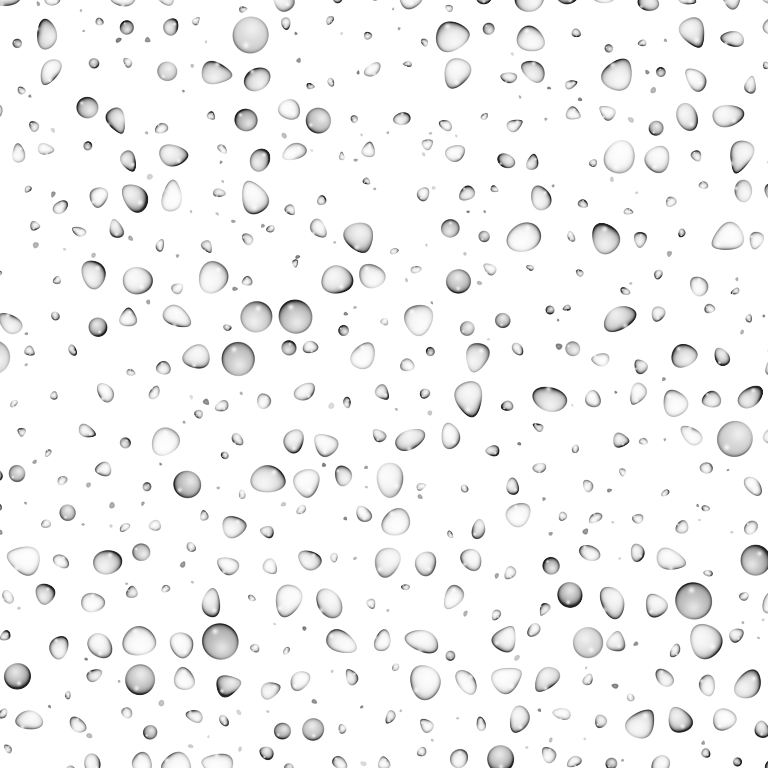
Write a Shadertoy shader that draws this texture.

```glsl
// Scattered water drops on white: jittered cells each hold one egg-shaped drop
// with a thin dark rim, a shaded crescent and a highlight. Fine specks fill the
// gaps. Every drop stays inside its own cell, so no neighbour search is needed.

vec4 hash4(vec2 cell, float seed) {
    vec4 h = fract(vec4(cell.xyx, seed) * vec4(0.1031, 0.1030, 0.0973, 0.1099));
    h += dot(h, h.wzxy + 33.33);
    return fract((h.xxyz + h.yzzw) * h.zywx);
}

// Returns the offset from the drop centre (xy) and its radius (z).
vec3 dropIn(vec2 uv, out vec2 cell) {
    const float cells = 19.0;
    vec2 grid = uv * cells + vec2(40.0, 40.37);
    grid.x += 3.0 * hash4(vec2(floor(grid.y), 7.0), 2.7).x;   // shift each row
    cell = floor(grid);
    vec4 h = hash4(cell, 5.3);
    float radius = mix(0.10, 0.465, pow(h.z, 1.8));
    vec2 centre = 0.5 + (h.xy * 2.0 - 1.0) * (0.5 - radius * 1.07);
    return vec3(grid - cell - centre, radius) / cells;
}

// Normalised distance to the outline: 0 at the centre, 1 on the edge.
float outline(vec2 q, vec4 shape, float isRound) {
    float turn = shape.x * 6.2832;
    q = mat2(cos(turn), -sin(turn), sin(turn), cos(turn)) * q;
    float width = mix(mix(0.60, 0.92, shape.y), 0.97, isRound);
    float taper = 0.32 * shape.z * (1.0 - isRound);
    q.y /= width * max(1.0 - taper * q.x, 0.25);
    float wobble = 1.0 + sin(3.0 * atan(q.y, q.x + 1e-5) + 6.2832 * shape.w);
    return length(q) * (1.0 + 0.055 * wobble * (1.0 - isRound));
}

float dropInk(vec2 uv, float soft) {
    vec2 cell;
    vec3 drop = dropIn(uv, cell);
    vec4 shape = hash4(cell, 11.9);
    vec4 look = hash4(cell, 23.1);
    float isRound = step(0.86, look.x);
    vec2 q = drop.xy / drop.z;
    float d = max(outline(q, shape, isRound), 1e-3);
    float reach = length(drop.xy);
    float depth = reach / d - reach;                // distance inside the edge
    float mask = smoothstep(-soft, soft, depth);

    // The shaded side points roughly up or down.
    float tilt = (look.y - 0.5) * 2.2;
    vec2 shadeDir = vec2(sin(tilt), cos(tilt)) * (look.z < 0.5 ? 1.0 : -1.0);
    vec2 dir = q / max(length(q), 1e-3);
    float side = 0.5 + 0.5 * dot(dir, shadeDir);
    float uneven = 0.5 + 0.5 * sin(2.0 * atan(dir.y, dir.x + 1e-5) + 6.2832 * shape.w);

    float density = fract(look.w * 7.31 + shape.y);
    float rim = exp(-max(depth, 0.0) / 0.0017);
    float ink = rim * (0.24 + 0.34 * uneven + 0.26 * side);
    ink += pow(min(d, 1.0), 3.0) * side * side * mix(0.15, 0.75, density);
    ink += mix(0.02 + 0.14 * density * density, 0.23, isRound);

    // Bright glint inside the shade and a soft glow facing it.
    vec2 glint = q - shadeDir * 0.58 - vec2(-0.12, 0.0);
    vec2 glow = q + shadeDir * 0.35;
    ink *= 1.0 - 0.75 * exp(-dot(glint, glint) * 38.0);
    ink *= 1.0 - 0.55 * exp(-dot(glow, glow) * 5.0);
    return mask * ink * mix(0.5, 1.12, sqrt(look.w));
}

float speckInk(vec2 uv, float soft) {
    const float cells = 25.0;
    vec2 grid = uv * cells + 70.6;
    vec2 cell = floor(grid);
    vec4 h = hash4(cell, 31.7);
    vec4 shape = hash4(cell, 47.3);
    float radius = mix(0.0018, 0.0048, h.z * h.z);
    vec2 centre = 0.5 + (h.xy - 0.5) * 0.74;
    vec2 offset = (grid - cell - centre) / cells;

    // Keep only specks that clear the drop around them.
    vec2 dropCell;
    vec3 drop = dropIn(uv - offset, dropCell);
    float isClear = step(drop.z * 1.08 + radius + 0.002, length(drop.xy));
    float present = step(h.w, 0.42) * isClear;

    float d = max(outline(offset / radius, shape, 0.0), 1e-3);
    float reach = length(offset);
    float mask = smoothstep(-soft, soft, reach / d - reach);
    return present * mask * mix(0.18, 0.65, shape.w) * (0.65 + 0.35 * min(d, 1.0));
}

void mainImage(out vec4 fragColor, in vec2 fragCoord) {
    vec2 uv = fragCoord / iResolution.y;
    float soft = max(0.0011, 0.8 / iResolution.y);
    float ink = max(dropInk(uv, soft), speckInk(uv, soft));
    fragColor = vec4(vec3(1.0 - clamp(ink, 0.0, 0.86)), 1.0);
}
```
